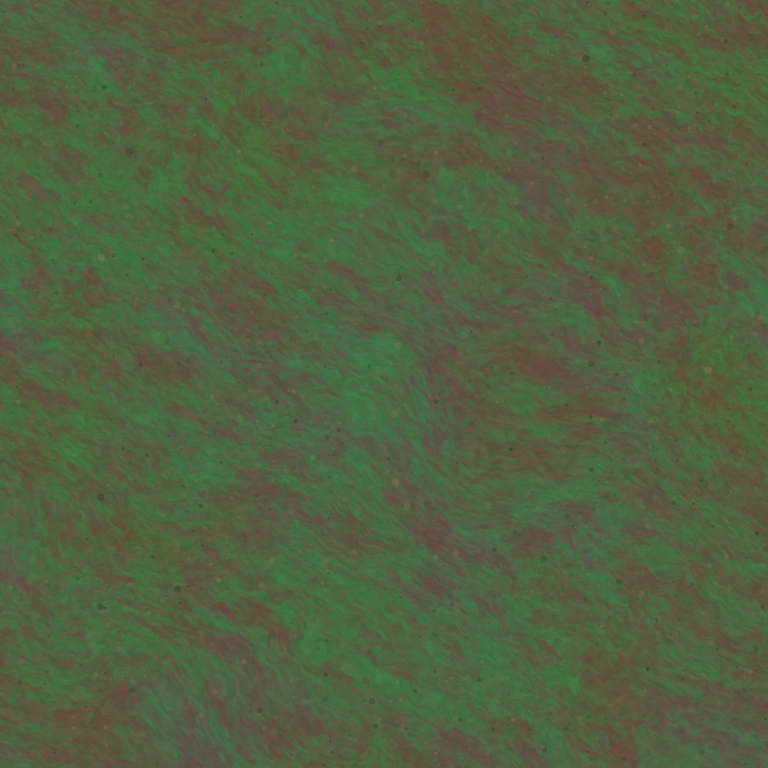
Give the GLSL for this texture, as a WebGL 2 fragment shader.

```glsl
#version 300 es
precision highp float;

#define STREAK_ANGLE -0.52
#define STREAK_SCALE vec2(23.0, 52.0)
#define PATCH_SCALE vec2(5.5, 9.0)
#define WARP_AMOUNT 0.07
#define STREAK_GAIN 2.1
#define PATCH_GAIN 0.85
#define FLECK_GAIN 0.34
#define BLUE_GAIN 0.13
#define MID_COLOR vec3(0.323, 0.383, 0.253)
#define RED_SHIFT vec3(0.104, -0.116, -0.008)
#define LIGHT_SPECK vec3(0.50, 0.47, 0.32)
#define DARK_SPECK vec3(0.18, 0.23, 0.15)

uniform vec2 u_resolution;
out vec4 fragColor;

// Integer hash giving three values in 0..1
vec3 hash3(ivec2 cell, int seed) {
    uvec3 v = uvec3(ivec3(cell, seed)) * 1664525u + 1013904223u;
    v.x += v.y * v.z; v.y += v.z * v.x; v.z += v.x * v.y;
    v ^= v >> 16u;
    v.x += v.y * v.z; v.y += v.z * v.x; v.z += v.x * v.y;
    return vec3(v >> 8u) / 16777216.0;
}

float valueNoise(vec2 p, int seed) {
    ivec2 i = ivec2(floor(p));
    vec2 f = fract(p);
    f = f * f * (3.0 - 2.0 * f);
    float low = mix(hash3(i, seed).x, hash3(i + ivec2(1, 0), seed).x, f.x);
    float high = mix(hash3(i + ivec2(0, 1), seed).x, hash3(i + ivec2(1, 1), seed).x, f.x);
    return mix(low, high, f.y);
}

// Layered noise centred on zero
float fbm(vec2 p, int octaves, float gain, int seed) {
    float sum = 0.0, total = 0.0, weight = 1.0;
    for (int i = 0; i < octaves; i++) {
        sum += weight * (valueNoise(p, seed + i) - 0.5);
        total += weight;
        weight *= gain;
        p = mat2(0.995, 0.1, -0.1, 0.995) * p * 2.03 + 7.3;
    }
    return sum / total;
}

vec2 rotate(vec2 p, float angle) {
    float c = cos(angle), s = sin(angle);
    return vec2(c * p.x + s * p.y, c * p.y - s * p.x);
}

// One round speck per occupied grid cell
vec3 addSpecks(vec3 color, vec2 uv, float cells, float density, float opacity, int seed) {
    vec2 p = uv * cells;
    ivec2 cell = ivec2(floor(p));
    vec3 place = hash3(cell, seed);
    vec3 style = hash3(cell, seed + 1);
    float cluster = 1.0 + 2.8 * fbm((vec2(cell) + 0.5) / cells * 4.0, 2, 0.5, 70);
    float present = step(place.z, density * cluster);
    float radius = mix(0.07, 0.14, style.x * style.x);
    float dist = length(fract(p) - 0.2 - 0.6 * place.xy);
    float edge = cells / min(u_resolution.x, u_resolution.y);
    float disc = 1.0 - smoothstep(radius - 0.6 * edge, radius + 0.6 * edge, dist);
    vec3 tint = style.y < 0.58 ? LIGHT_SPECK : DARK_SPECK;
    return mix(color, tint, disc * present * opacity * mix(0.35, 1.0, style.z));
}

void main() {
    vec2 uv = gl_FragCoord.xy / min(u_resolution.x, u_resolution.y);

    // Bend the streak direction gently, then fray it
    vec2 bend = vec2(fbm(uv * 5.0, 2, 0.5, 10), fbm(uv * 5.0, 2, 0.5, 20));
    vec2 fray = vec2(fbm(uv * 42.0, 3, 0.7, 25), fbm(uv * 42.0, 3, 0.7, 28));
    vec2 flow = rotate(uv + WARP_AMOUNT * bend + 0.016 * fray, STREAK_ANGLE);

    // Balance between red and green
    float streaks = fbm(flow * STREAK_SCALE, 4, 0.85, 30);
    float patches = fbm(flow * PATCH_SCALE, 4, 0.6, 40);
    float redness = STREAK_GAIN * streaks + PATCH_GAIN * patches;

    // Sparse crisp flecks of either hue, gathered where the patches are strong
    float fleck = fbm(flow * vec2(24.0, 62.0), 4, 0.65, 55) + 0.3 * patches;
    redness += FLECK_GAIN * smoothstep(0.08, 0.14, fleck);
    redness -= FLECK_GAIN * smoothstep(0.10, 0.16, -fleck);
    redness *= inversesqrt(1.0 + 0.9 * redness * redness);
    vec3 color = MID_COLOR + RED_SHIFT * redness;

    // Teal and olive drift
    color.b += BLUE_GAIN * fbm(flow * vec2(5.0, 8.0), 5, 0.6, 50);

    // Fine light and dark grain along the flow
    color *= 1.0 + 0.15 * fbm(flow * vec2(90.0, 190.0), 2, 0.8, 65);

    // Scattered specks, from fine to coarse
    color = addSpecks(color, uv, 66.0, 0.18, 0.36, 80);
    color = addSpecks(color, uv + 0.37, 42.0, 0.22, 0.40, 90);
    color = addSpecks(color, uv + 0.71, 28.0, 0.28, 0.42, 100);

    fragColor = vec4(color, 1.0);
}
```
